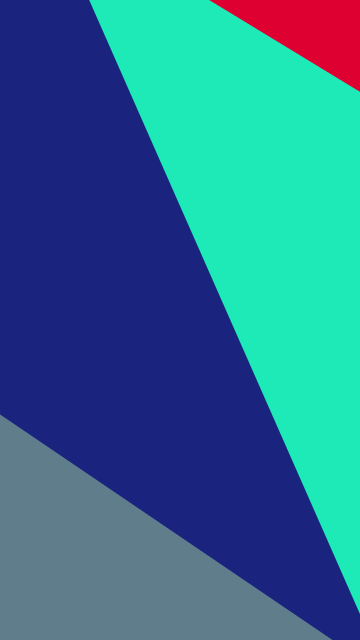
A Shadertoy shader for this background:

```glsl
// Draws flat diagonal colour planes: navy ground, teal wedge, red corner and slate corner.

const vec3 NAVY  = vec3(0.102, 0.137, 0.494);
const vec3 TEAL  = vec3(0.114, 0.918, 0.718);
const vec3 RED   = vec3(0.875, 0.000, 0.196);
const vec3 SLATE = vec3(0.376, 0.490, 0.545);

// Signed distance to the line from a to b, positive on its left.
float leftOfLine(vec2 p, vec2 a, vec2 b) {
    vec2 along = normalize(b - a);
    vec2 offset = p - a;
    return along.x * offset.y - along.y * offset.x;
}

// Coverage of the half plane left of a to b, softened over one pixel.
float halfPlane(vec2 p, vec2 a, vec2 b, vec2 scale, float pixel) {
    float d = leftOfLine(p, a * scale, b * scale);
    return clamp(d / pixel + 0.5, 0.0, 1.0);
}

void mainImage(out vec4 fragColor, in vec2 fragCoord) {
    // Canvas height is one unit; edge points are fractions of the canvas.
    float pixel = 1.0 / iResolution.y;
    vec2 p = fragCoord * pixel;
    vec2 scale = vec2(iResolution.x * pixel, 1.0);

    // Layers, from back to front.
    vec3 color = NAVY;
    color = mix(color, TEAL, halfPlane(p, vec2(0.2477, 1.0), vec2(1.0, 0.0404), scale, pixel));
    color = mix(color, RED, halfPlane(p, vec2(0.581, 1.0), vec2(1.0, 0.8565), scale, pixel));
    color = mix(color, SLATE, halfPlane(p, vec2(0.9236, 0.0), vec2(0.0, 0.3525), scale, pixel));

    fragColor = vec4(color, 1.0);
}
```
